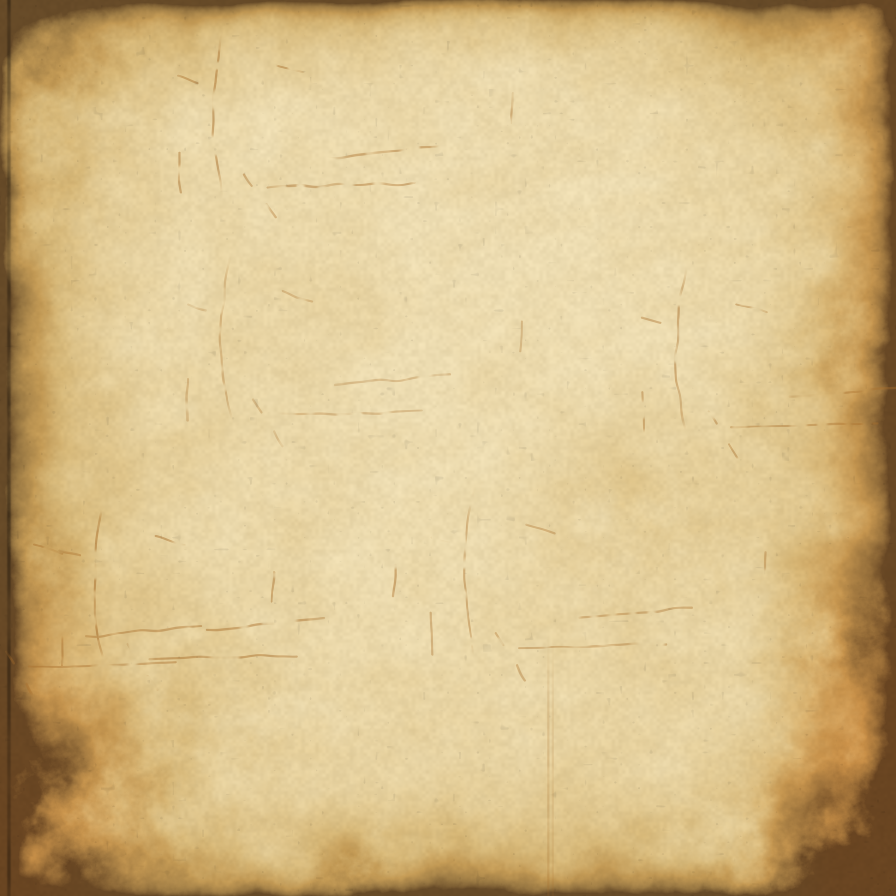
This texture is drawn by a Shadertoy shader. Its source:

```glsl
#define EDGE_REACH 0.068
#define EDGE_AGE 3.3
#define RIM_REACH 0.012
#define RIM_AGE 2.2
#define MOTTLE 1.5
#define FIBRE 0.55
#define GRAIN 0.075
#define SCRATCH_WIDTH 0.0005
#define SCRATCH_INK vec3(0.66, 0.43, 0.17)

const vec3 PAPER[6] = vec3[6](
    vec3(0.93, 0.865, 0.695), vec3(0.89, 0.80, 0.59), vec3(0.84, 0.72, 0.47),
    vec3(0.76, 0.60, 0.33), vec3(0.60, 0.47, 0.26), vec3(0.40, 0.29, 0.155));

// Stain centre, radius, strength
const vec4 STAINS[9] = vec4[9](
    vec4(0.07, 0.16, 0.11, 1.2), vec4(0.94, 0.08, 0.13, 1.3),
    vec4(0.95, 0.33, 0.09, 0.8), vec4(0.03, 0.40, 0.08, 0.5),
    vec4(0.39, 0.06, 0.05, 0.6), vec4(0.95, 0.65, 0.09, 0.4),
    vec4(0.70, 0.43, 0.10, 0.5), vec4(0.26, 0.23, 0.09, 0.4),
    vec4(0.05, 0.95, 0.10, 0.5));

// Scratch group centre and strength
const vec3 GROUPS[6] = vec3[6](
    vec3(0.238, 0.876, 0.65), vec3(0.247, 0.622, 0.45),
    vec3(0.755, 0.609, 0.60), vec3(0.519, 0.362, 0.55),
    vec3(0.106, 0.349, 0.70), vec3(-0.029, 0.341, 0.65));

// Straight scratches of a group, as start and end
const vec4 STROKES[8] = vec4[8](
    vec4(-0.038, -0.046, -0.037, -0.091), vec4(0.126, -0.052, 0.254, -0.040),
    vec4(0.061, -0.085, 0.224, -0.081), vec4(0.036, -0.069, 0.044, -0.082),
    vec4(0.059, -0.104, 0.068, -0.120), vec4(0.335, 0.020, 0.333, -0.013),
    vec4(0.068, 0.052, 0.100, 0.043), vec4(-0.038, 0.038, -0.018, 0.032));

float hash(vec2 p) {
    vec3 q = fract(p.xyx * vec3(0.1031, 0.1030, 0.0973));
    q += dot(q, q.yzx + 33.33);
    return fract((q.x + q.y) * q.z);
}

float noise(vec2 p) {
    vec2 cell = floor(p), f = fract(p);
    f = f * f * (3.0 - 2.0 * f);
    return mix(mix(hash(cell), hash(cell + vec2(1, 0)), f.x),
               mix(hash(cell + vec2(0, 1)), hash(cell + vec2(1, 1)), f.x), f.y);
}

float fbm(vec2 p) {
    float sum = 0.0, amp = 0.5;
    for (int i = 0; i < 6; i++) {
        sum += amp * noise(p);
        p = mat2(1.6, 1.2, -1.2, 1.6) * p + 17.3;
        amp *= 0.54;
    }
    return sum;
}

float segment(vec2 p, vec4 s) {
    vec2 a = p - s.xy, b = s.zw - s.xy;
    return length(a - b * clamp(dot(a, b) / dot(b, b), 0.0, 1.0));
}

float stroke(float d, float pixel) {
    return 1.0 - smoothstep(SCRATCH_WIDTH, SCRATCH_WIDTH + 1.3 * pixel, d);
}

float scratches(vec2 p, float pixel) {
    float ink = 0.0;
    p += 0.004 * (vec2(noise(p * 45.0), noise(p * 45.0 + 31.0)) - 0.5);
    for (int g = 0; g < 6; g++) {
        vec2 q = p - GROUPS[g].xy;
        // Long bowed scratch, fading at both ends
        float bow = stroke(abs(q.x - 1.25 * q.y * q.y), pixel);
        float mark = bow * (1.0 - smoothstep(0.06, 0.095, abs(q.y)));
        for (int i = 0; i < 8; i++)
            mark = max(mark, 0.9 * stroke(segment(q, STROKES[i]), pixel));
        ink = max(ink, mark * GROUPS[g].z);
    }
    return ink * smoothstep(0.15, 0.65, noise(p * 95.0));
}

// Paper age rises from pale centre to burnt rim
float edgeAge(vec2 p, float ragged) {
    vec4 d = max(vec4(p, 1.0 - p), 0.0);
    vec4 broad = exp(-d / (EDGE_REACH * vec4(1.0, 0.85, 1.0, 0.72)));
    vec4 rim = exp(-d / RIM_REACH);
    return EDGE_AGE * ragged * dot(broad, vec4(1.0, 0.88, 0.95, 0.60))
         + RIM_AGE * dot(rim, vec4(1.0, 0.9, 0.8, 1.25));
}

void mainImage(out vec4 fragColor, in vec2 fragCoord) {
    vec2 p = fragCoord / iResolution.xy;
    float pixel = 1.0 / iResolution.y;
    float cloud = fbm(p * 6.0 + 4.0) - 0.5;
    float fine = fbm(p * 24.0 + 9.0) - 0.5;

    // Gently rising fibre streaks, stronger to the right
    vec2 along = vec2(p.x * 5.0, (p.y - 0.2 * p.x) * 32.0);
    float fibre = (fbm(along) - 0.5) * mix(0.5, 1.0, p.x);

    float age = 0.25 + 0.35 * smoothstep(0.2, 0.6, length(p - vec2(0.46, 0.64)));
    age += edgeAge(p, 1.0 + 0.9 * cloud + 0.5 * fine);
    age += MOTTLE * (0.6 * cloud + 0.5 * fine) + FIBRE * fibre;
    for (int i = 0; i < 9; i++) {
        vec2 q = (p - STAINS[i].xy + 0.08 * vec2(cloud, fine)) / STAINS[i].z;
        age += STAINS[i].w * exp(-dot(q, q)) * (1.0 + 2.0 * fine);
    }

    vec3 col = PAPER[0];
    for (int i = 1; i < 6; i++)
        col = mix(col, PAPER[i], clamp(age - float(i - 1), 0.0, 1.0));

    // Rust warmth in the lower corners and along the right side
    float rust = smoothstep(0.28, 0.5, abs(p.x - 0.5)) * (1.0 - smoothstep(0.05, 0.45, p.y));
    rust += 0.45 * smoothstep(0.85, 1.0, p.x);
    col *= mix(vec3(1.0), vec3(1.03, 0.93, 0.84), min(rust, 1.0) * smoothstep(0.6, 2.5, age));

    // Folded left margin and the faint double crease
    float margin = stroke(abs(p.x - 0.010), 2.0 * pixel);
    col *= 1.0 - 0.22 * margin * (0.6 + noise(vec2(3.0, p.y * 40.0)));
    float crease = max(stroke(abs(p.x - 0.612), pixel), 0.6 * stroke(abs(p.x - 0.617), pixel));
    crease *= (1.0 - smoothstep(0.20, 0.30, p.y)) * (0.4 + 0.6 * noise(p * vec2(1.0, 60.0)));
    col = mix(col, SCRATCH_INK, 0.28 * crease);

    col = mix(col, SCRATCH_INK, 0.75 * scratches(p, pixel));

    // Paper tooth and sparse specks
    float tooth = 0.6 * noise(p * 260.0) + 0.4 * noise(p * 130.0 + 50.0) - 0.5;
    float speck = smoothstep(0.90, 1.0, noise(p * 150.0 + 80.0));
    col *= 1.0 + GRAIN * tooth * vec3(0.9, 1.0, 1.25) - 0.07 * speck;
    fragColor = vec4(clamp(col, 0.0, 1.0), 1.0);
}
```
